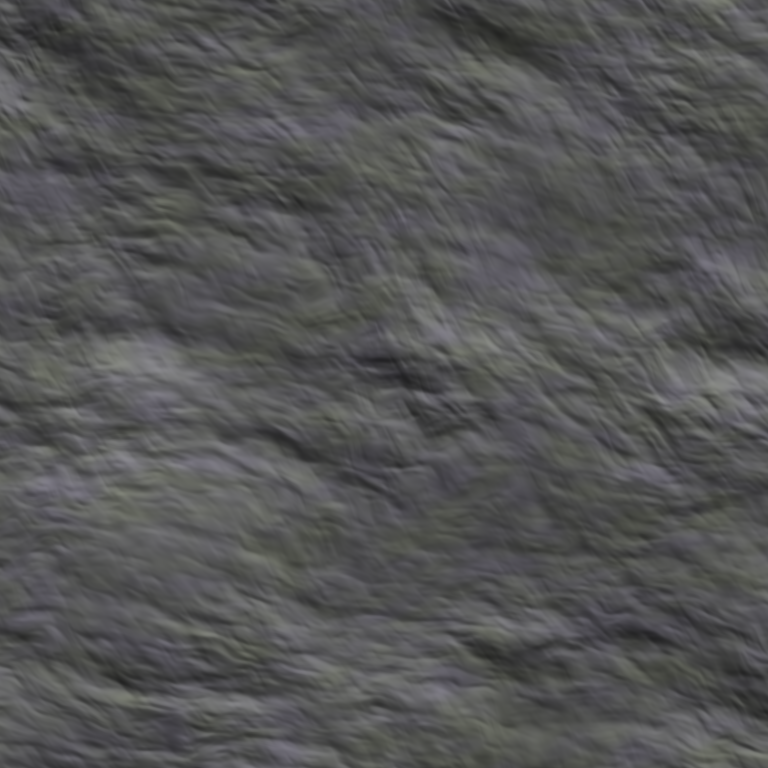
This texture is drawn by a Shadertoy shader. Its source:

```glsl
// Weathered grey rock: near-level ledges crossed by slanting striations.
// Two stretched fractal height fields are lit from above by a finite difference,
// then broad patches and faint violet and olive tints are laid over the relief.

const float BASE_TONE = 0.332;
const float RELIEF_GAIN = 0.077;
const float CREST_GAIN = 0.4;
const float PATCH_GAIN = 0.15;
const float MOTTLE_GAIN = 0.045;
const float LIGHT_STEP = 0.0045;
const vec2 LIGHT_DIR = vec2(0.25, 0.97);

const float LEDGE_ANGLE = -0.10;
const float LEDGE_STRETCH = 2.6;
const float STRIA_ANGLE = -0.72;
const float STRIA_STRETCH = 2.6;
const float COARSEST = 8.5;
const float OCTAVE_FADE = 0.93;
const int OCTAVES = 5;

const vec3 NEUTRAL = vec3(0.995, 1.0, 1.005);
const vec3 VIOLET = vec3(1.005, 0.985, 1.075);
const vec3 OLIVE = vec3(1.0, 1.02, 0.93);

// Random gradient for a lattice cell, components in -1..1
vec2 cellGradient(vec2 cell) {
    uvec2 h = uvec2(ivec2(cell) + 4096);
    h = h * 1664525u + 12345u;
    h.x += h.y * 1664525u;
    h.y += h.x * 1664525u;
    h ^= h >> 16u;
    h.x += h.y * 1664525u;
    h.y += h.x * 1664525u;
    h ^= h >> 16u;
    return vec2(h & 65535u) / 32767.5 - 1.0;
}

float gradientNoise(vec2 p) {
    vec2 cell = floor(p);
    vec2 f = p - cell;
    vec2 s = f * f * (3.0 - 2.0 * f);
    vec2 e = vec2(1.0, 0.0);
    float a = dot(cellGradient(cell), f);
    float b = dot(cellGradient(cell + e.xy), f - e.xy);
    float c = dot(cellGradient(cell + e.yx), f - e.yx);
    float d = dot(cellGradient(cell + e.xx), f - e.xx);
    return mix(mix(a, b, s.x), mix(c, d, s.x), s.y);
}

// Bends the layers so that no streak runs straight
vec2 warp(vec2 p) {
    vec2 broad = vec2(gradientNoise(p * 3.5), gradientNoise(p * 3.5 + 31.7));
    vec2 small = vec2(gradientNoise(p * 21.0 + 7.3), gradientNoise(p * 21.0 + 53.1));
    return p + 0.06 * broad + 0.009 * small;
}

// Stretched fractal height, half rounded and half sharp crested
float strata(vec2 p, float angle, float stretch) {
    vec2 along = vec2(cos(angle), sin(angle));
    vec2 across = vec2(-along.y, along.x);
    vec2 q = vec2(dot(p, along) / stretch, dot(p, across));
    float height = 0.0;
    float freq = COARSEST;
    float gain = 1.0;
    for (int i = 0; i < OCTAVES; i++) {
        float n = gradientNoise(q * freq + 17.3 * float(i));
        float crest = 0.15 - sqrt(n * n + 0.004);
        height += gain * (0.75 * n + 0.6 * crest) / freq;
        freq *= 1.9;
        gain *= OCTAVE_FADE;
        q.x += 0.1 * q.y;
    }
    return height;
}

// Ledges rule the lower part, striations the upper right
float rockHeight(vec2 p, float slant) {
    vec2 q = warp(p);
    float ledges = strata(q, LEDGE_ANGLE, LEDGE_STRETCH);
    float striae = strata(q + 5.7, STRIA_ANGLE, STRIA_STRETCH);
    return mix(0.85, 0.55, slant) * ledges + mix(0.4, 0.8, slant) * striae;
}

void mainImage(out vec4 fragColor, in vec2 fragCoord) {
    vec2 p = fragCoord / iResolution.y;

    // Relief lit from above, with deep shadows softened
    float slant = smoothstep(0.2, 1.1, 0.5 * p.x + 0.8 * p.y);
    float height = rockHeight(p, slant);
    float facing = (height - rockHeight(p + LIGHT_STEP * LIGHT_DIR, slant)) / LIGHT_STEP;
    facing /= sqrt(1.0 + 0.12 * facing * facing);
    float roughness = clamp(1.0 + 1.2 * gradientNoise(p * 5.0 + 71.0), 0.65, 1.35);

    // Broad patches and fine mottling
    float patches = gradientNoise(p * vec2(3.0, 4.5) + 11.0);
    float mottle = gradientNoise(p * 48.0 + 23.0);
    float tone = BASE_TONE + RELIEF_GAIN * roughness * facing + CREST_GAIN * height
               + PATCH_GAIN * patches + MOTTLE_GAIN * mottle;
    tone = clamp(tone, 0.09, 0.66);

    // Faint mineral tints
    vec2 tintPoint = warp(p);
    float tint = 1.8 * gradientNoise(tintPoint * vec2(7.0, 14.0) + 41.0)
               + 1.8 * gradientNoise(tintPoint * vec2(20.0, 40.0) + 87.0);
    vec3 color = tone * mix(NEUTRAL, VIOLET, clamp(tint, 0.0, 1.0));
    color *= mix(vec3(1.0), OLIVE, clamp(-tint, 0.0, 1.0));

    fragColor = vec4(color, 1.0);
}
```
